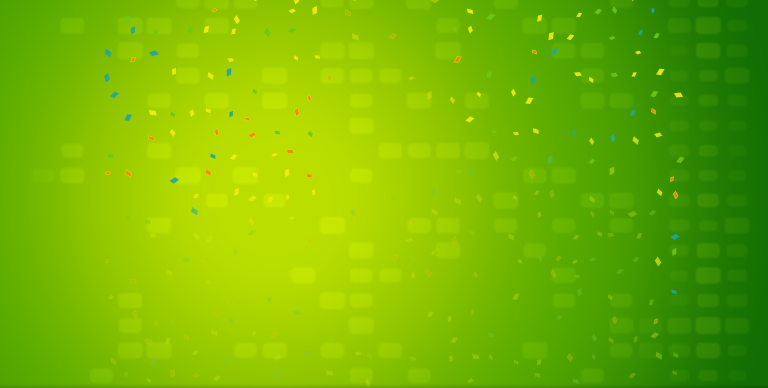
A Shadertoy shader for this background:

```glsl
// A lime radial glow falling to deep green on the right, with a faint grid
// of soft pills and a scatter of confetti. Lengths are in canvas heights;
// pills and confetti come from hashed grid cells, one possible shape in each.
#define GLOW_CENTER vec2(0.355, 0.49)
#define PILL_CELL vec2(0.0745, 0.0644)
#define PILL_STRENGTH 0.085
#define CONFETTI_CELL 0.052
#define CONFETTI_SIZE 0.0088
#define CONFETTI_DENSITY 0.55
#define FADE_HEIGHT 0.50

const vec3 CORE   = vec3(0.73, 0.87, 0.00);
const vec3 LIME   = vec3(0.52, 0.75, 0.00);
const vec3 LEAF   = vec3(0.33, 0.66, 0.00);
const vec3 FOREST = vec3(0.07, 0.43, 0.01);
const vec3 YELLOW = vec3(0.95, 0.93, 0.05);
const vec3 ORANGE = vec3(0.95, 0.52, 0.04);
const vec3 TEAL   = vec3(0.12, 0.65, 0.64);
const vec3 GREEN  = vec3(0.42, 0.78, 0.08);

float hash(vec2 p) {
    vec3 q = fract(vec3(p.xyx) * 0.1031);
    q += dot(q, q.yzx + 33.33);
    return fract((q.x + q.y) * q.z);
}

float roundedBox(vec2 p, vec2 halfSize, float radius) {
    vec2 q = abs(p) - halfSize + radius;
    return length(max(q, 0.0)) + min(max(q.x, q.y), 0.0) - radius;
}

// 1 between lo and hi, with soft shoulders
float band(float x, float lo, float hi, float soft) {
    return smoothstep(lo - soft, lo + soft, x)
         * (1.0 - smoothstep(hi - soft, hi + soft, x));
}

vec3 background(vec2 p, float aspect) {
    float d = length(p - GLOW_CENTER * vec2(aspect, 1.0));
    vec3 color = mix(CORE, LIME, smoothstep(0.12, 0.62, d));
    color = mix(color, LEAF, smoothstep(0.45, 0.85, d));
    return mix(color, FOREST, smoothstep(0.75, 1.35, d));
}

// Faint pills, most regular near the right side
float pills(vec2 p, float aspect) {
    vec2 cell = floor(p / PILL_CELL);
    vec2 local = (fract(p / PILL_CELL) - 0.5) * PILL_CELL;
    float u = (cell.x + 0.5) * PILL_CELL.x / aspect;
    float pick = hash(cell + 71.0);
    vec2 halfSize = vec2(0.022, 0.012) + vec2(0.010, 0.009) * pick * pick;
    float shape = 1.0 - smoothstep(-0.004, 0.006, roundedBox(local, halfSize, 0.011));
    float grid = band(u, 0.88, 0.965, 0.02);
    float scattered = 0.6 * step(0.72, pick) * band(u, 0.06, 0.85, 0.03);
    return shape * max(grid * (0.45 + 0.55 * pick), scattered);
}

// Colour in rgb, coverage in a
vec4 confetti(vec2 p, float aspect, float pixel) {
    vec2 cell = floor(p / CONFETTI_CELL);
    vec2 jitter = vec2(hash(cell + 3.0), hash(cell + 19.0)) - 0.5;
    vec2 center = (cell + 0.5 + 0.55 * jitter) * CONFETTI_CELL;
    float u = center.x / aspect;

    // Two clusters with a sparse gap between them
    float left = band(u, 0.125, 0.42, 0.012);
    float right = band(u, 0.59, 0.885, 0.012);
    float density = band(u, 0.125, 0.885, 0.006) * mix(0.22, CONFETTI_DENSITY, max(left, right));
    float present = step(hash(cell + 37.0), density);

    // Turned, skewed paper with a thin yellow rim
    float angle = 6.2832 * hash(cell + 53.0);
    vec2 q = mat2(cos(angle), -sin(angle), sin(angle), cos(angle)) * (p - center);
    q.x += 0.4 * q.y;
    float size = CONFETTI_SIZE * mix(0.6, 1.0, hash(cell + 89.0));
    float d = roundedBox(q, size * vec2(1.0, 0.65), size * 0.12);
    float cover = 1.0 - smoothstep(-0.6 * pixel, 0.8 * pixel, d);

    float tint = hash(cell + 107.0);
    vec3 paper = tint < 0.42 ? YELLOW : tint < 0.67 ? ORANGE : tint < 0.84 ? TEAL : GREEN;
    float rim = smoothstep(-0.003, 0.0, d) * step(0.42, tint) * step(tint, 0.67);
    paper = mix(paper, YELLOW, 0.7 * rim);

    // Lower and middle pieces fade; the far right column stays vivid
    float upper = smoothstep(FADE_HEIGHT - 0.08, FADE_HEIGHT + 0.12, center.y + 0.08 * (left - right));
    float column = band(u, 0.855, 0.89, 0.008) * smoothstep(0.10, 0.18, center.y);
    float vivid = max(upper * mix(0.25, 1.0, max(left, right)), column);
    paper = mix(mix(paper, mix(GREEN, YELLOW, 0.55), 0.6), paper, vivid);
    return vec4(paper, cover * present * mix(0.35, 0.92, vivid));
}

void mainImage(out vec4 fragColor, in vec2 fragCoord) {
    float aspect = iResolution.x / iResolution.y;
    float pixel = 1.0 / iResolution.y;
    vec2 p = fragCoord * pixel;

    vec3 color = background(p, aspect);
    color += PILL_STRENGTH * vec3(1.0, 0.75, 0.12) * pills(p, aspect);
    vec4 paper = confetti(p, aspect, pixel);
    color = mix(color, paper.rgb, paper.a);
    color *= mix(0.88, 1.0, smoothstep(0.0, 0.012, p.y));
    fragColor = vec4(color, 1.0);
}
```
